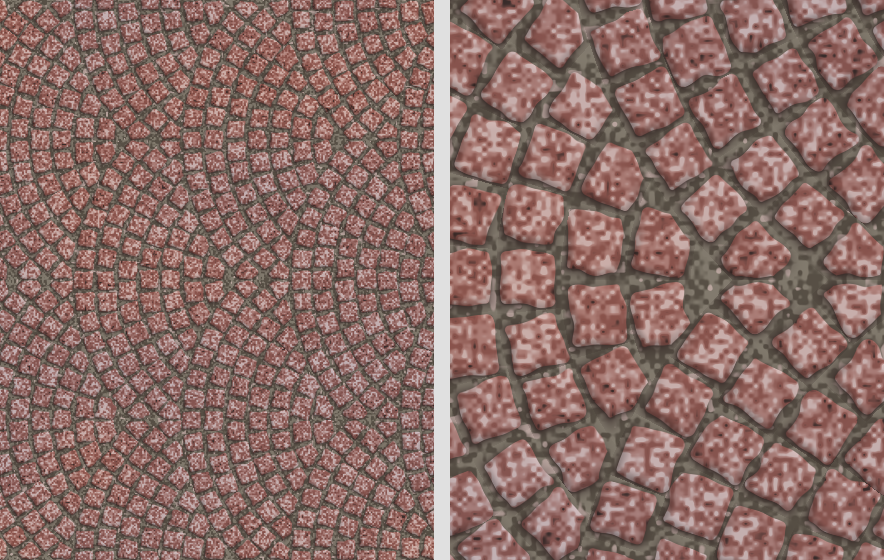
Left: the whole. Right: its middle third, enlarged.
A Shadertoy shader for this texture:

```glsl
const vec2 REPEATS = vec2(2.0, 2.0);
const vec2 CELL = vec2(10.0, 12.93);      // one repeat, in ring widths
const vec2 HALF_CELL = 0.5 * CELL;        // step to the staggered neighbour fan
const vec2 FAN_ORIGIN = vec2(2.63, 0.0);
const float FAN_RADIUS = 9.26;
const float GAP = 0.065;                  // half a joint
const float ROUNDING = 0.09;
const float SIZE_JITTER = 0.04;
const float SHIFT_JITTER = 0.07;
const float TURN_JITTER = 0.2;
const float EDGE_WEAR = 0.11;
const vec2 LIGHT = vec2(0.6, 0.8);
const vec2 GRAIN_CELLS = vec2(264.0, 341.0);
const vec2 GRIT_CELLS = vec2(150.0, 194.0);
const vec2 WEAR_CELLS = vec2(72.0, 93.0);
const vec2 TINT_CELLS = vec2(5.0, 6.0);

const vec3 RED = vec3(0.53, 0.33, 0.30);
const vec3 PINK = vec3(0.66, 0.49, 0.46);
const vec3 PALE = vec3(0.78, 0.69, 0.67);
const vec3 SHADOW = vec3(0.22, 0.17, 0.16);
const vec3 SOIL = vec3(0.34, 0.31, 0.27);
const vec3 SAND = vec3(0.51, 0.48, 0.43);

float hash(vec2 p) {
    vec3 h = fract(p.xyx * 0.1031);
    h += dot(h, h.yzx + 33.33);
    return fract((h.x + h.y) * h.z);
}

// Value noise that wraps after a whole number of cells
float noise(vec2 uv, vec2 cells) {
    vec2 p = uv * cells, i = floor(p), f = fract(p);
    f = f * f * (3.0 - 2.0 * f);
    vec2 a = mod(i, cells), b = mod(i + 1.0, cells);
    return mix(mix(hash(a), hash(vec2(b.x, a.y)), f.x),
               mix(hash(vec2(a.x, b.y)), hash(b), f.x), f.y);
}

// Offset from the centre of the fan in one column; id wraps with the canvas
vec2 fanOffset(vec2 p, float column, out vec2 id) {
    vec2 d = p - FAN_ORIGIN - vec2(column * HALF_CELL.x, mod(column, 2.0) * HALF_CELL.y);
    float row = floor(d.y / CELL.y + 0.5);
    id = mod(vec2(column, row), vec2(2.0, 1.0) * REPEATS);
    return d - vec2(0.0, row * CELL.y);
}

// Half the angle a ring spans before it meets the neighbouring fans
float ringSpan(float r) {
    float reach = length(HALF_CELL);
    float c = (r * r + reach * reach - FAN_RADIUS * FAN_RADIUS) / (2.0 * r * reach);
    float toNeighbour = atan(HALF_CELL.y, -HALF_CELL.x) - acos(clamp(c, -1.0, 1.0));
    return min(asin(min(1.0, HALF_CELL.y / r)), toNeighbour);
}

float roundedBox(vec2 p, vec2 halfSize, float radius) {
    vec2 q = abs(p) - halfSize + radius;
    return length(max(q, 0.0)) + min(max(q.x, q.y), 0.0) - radius;
}

// Signed distance to the stone; also its outward direction and a random value
float stoneDistance(vec2 p, out vec2 outward, out float tone) {
    // The fan further right lies on top
    vec2 id;
    float column = floor((p.x - FAN_ORIGIN.x) / HALF_CELL.x) + 2.0;
    vec2 d = fanOffset(p, column, id);
    if (length(d) > FAN_RADIUS) d = fanOffset(p, column - 1.0, id);

    // Ring, then an even share of its arc
    float ring = floor(FAN_RADIUS - length(d));
    float r = FAN_RADIUS - ring - 0.5;
    float span = max(ringSpan(r), 0.02);
    float count = max(1.0, floor(2.0 * span * r + 0.5));
    float index = clamp(floor((atan(d.y, -d.x) / span + 1.0) * 0.5 * count), 0.0, count - 1.0);
    float angle = ((index + 0.5) / count * 2.0 - 1.0) * span;

    // Each stone is set by hand: shifted, turned and sized a little
    vec2 seed = vec2(ring + 11.0 * id.x, index + 23.0 * id.y) + 3.0;
    tone = hash(seed);
    vec2 shift = vec2(hash(seed + 71.0), hash(seed + 137.0)) - 0.5;
    outward = d - r * vec2(-cos(angle), sin(angle)) - SHIFT_JITTER * shift;
    angle += TURN_JITTER * (hash(seed + 211.0) - 0.5);
    vec2 local = vec2(dot(outward, vec2(-cos(angle), sin(angle))),
                      dot(outward, vec2(sin(angle), cos(angle))));
    vec2 halfSize = vec2(0.5, span * r / count) - GAP - SIZE_JITTER * hash(seed + 307.0);
    float dist = halfSize.y < 0.18 ? 1.0 : roundedBox(local, halfSize, ROUNDING);

    // Trim against the neighbouring fans
    vec2 side = vec2(d.x, abs(d.y));
    dist = max(dist, FAN_RADIUS + GAP - length(side - HALF_CELL));
    dist = max(dist, side.y - HALF_CELL.y + GAP);
    outward /= max(length(outward), 0.001);
    return dist;
}

void mainImage(out vec4 fragColor, in vec2 fragCoord) {
    vec2 uv = fragCoord / iResolution.xy;
    vec2 size = REPEATS * CELL;
    float pixel = size.y / iResolution.y;

    vec2 outward;
    float tone;
    float dist = stoneDistance(uv * size, outward, tone);
    dist += EDGE_WEAR * (noise(uv, WEAR_CELLS) - 0.5);
    float facing = dot(outward, LIGHT);
    float grain = noise(uv, GRAIN_CELLS);
    float grit = noise(uv, GRIT_CELLS);

    // Speckled granite with a lit rim
    float speck = mix(grain, grit, 0.25) + 0.1 * (tone - 0.5);
    vec3 stone = mix(RED, PINK, smoothstep(0.28, 0.58, speck));
    stone = mix(stone, PALE, smoothstep(0.56, 0.78, speck));
    stone = mix(SHADOW, stone, smoothstep(0.02, 0.24, speck));
    stone *= mix(vec3(1.03, 0.98, 0.96), vec3(0.97, 1.0, 1.05), noise(uv, TINT_CELLS));
    float rim = smoothstep(-0.16, 0.02, dist);
    stone *= 1.0 + rim * (0.2 * facing - 0.12);

    // Sandy joints with pale grit, shaded beside the stones
    vec3 joint = mix(SOIL, SAND, smoothstep(0.25, 0.7, grain));
    joint = mix(joint, PALE, 0.8 * smoothstep(0.78, 0.92, grit));
    float shade = exp(-max(dist, 0.0) * 14.0) * (0.55 - 0.4 * facing);
    joint = mix(joint, SHADOW, clamp(shade, 0.0, 1.0));

    vec3 color = mix(joint, stone, smoothstep(0.7 * pixel, -0.7 * pixel, dist));
    fragColor = vec4(color, 1.0);
}
```
